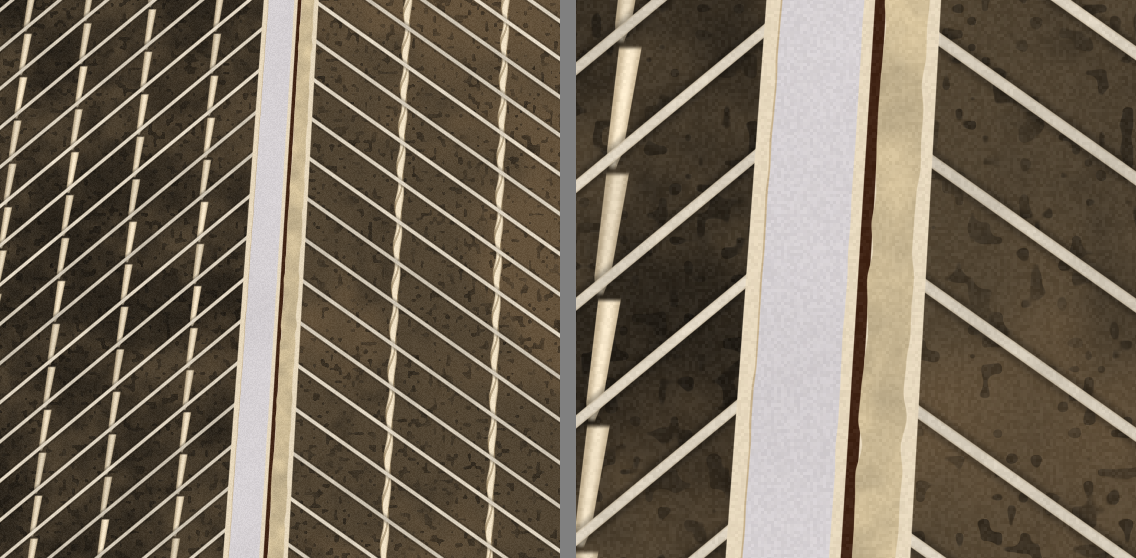
Left: the whole. Right: its middle third, enlarged.
Write a WebGL 2 fragment shader that draws this pattern.

```glsl
#version 300 es
precision highp float;

#define LEFT_SLOPE 0.83
#define RIGHT_SLOPE 0.71
#define LEFT_PITCH 0.0703
#define LEFT_BAR 0.0031
#define RIGHT_BAR 0.0035
#define ROD_HALF 0.0068
#define LEFT_RODS 4
#define RIGHT_RODS 2
#define STAIN 0.9
#define GRAIN 0.05

uniform vec2 u_resolution;
out vec4 outColor;

const vec3 SOOT = vec3(0.17, 0.145, 0.11);
const vec3 EARTH = vec3(0.32, 0.27, 0.20);
const vec3 RUST = vec3(0.43, 0.35, 0.25);
const vec3 STEEL = vec3(0.86, 0.82, 0.75);
const vec3 CREAM = vec3(0.95, 0.89, 0.78);
const vec3 TAN = vec3(0.60, 0.52, 0.39);
const vec3 LILAC = vec3(0.835, 0.815, 0.825);
const vec3 SAND = vec3(0.78, 0.71, 0.57);
const vec3 GAP = vec3(0.25, 0.14, 0.08);

float hash(vec2 p) {
  vec3 q = fract(vec3(p.xyx) * 0.1031);
  q += dot(q, q.yzx + 33.33);
  return fract((q.x + q.y) * q.z);
}

float noise(vec2 p) {
  vec2 i = floor(p), f = fract(p);
  f = f * f * (3.0 - 2.0 * f);
  return mix(mix(hash(i), hash(i + vec2(1, 0)), f.x),
             mix(hash(i + vec2(0, 1)), hash(i + vec2(1, 1)), f.x), f.y);
}

float fbm(vec2 p) {
  float sum = 0.0, amp = 0.5;
  for (int i = 0; i < 4; i++) {
    sum += amp * noise(p);
    p = p * 2.03 + 17.0;
    amp *= 0.5;
  }
  return sum / 0.9375;
}

// Coverage of a signed distance, negative inside
float fill(float d, float px) { return 1.0 - smoothstep(-px, px, d); }

// Bar counts, growing downward; whole numbers are bar centres
float leftCount(vec2 p) { return (p.y + LEFT_SLOPE * p.x - 0.7214) / LEFT_PITCH; }
float rightStart(vec2 p) { return (p.y - RIGHT_SLOPE * p.x + 0.404) / 1.039 - 0.0065; }
float rightCount(float s) { return s * (14.77 - 1.41 * s); }
float toWhole(float n) { return abs(fract(n + 0.5) - 0.5); }

void main() {
  vec2 p = gl_FragCoord.xy / u_resolution;
  p.y = 1.0 - p.y;
  float px = 0.8 / min(u_resolution.x, u_resolution.y);

  // Edges of the central beam
  float beamL = 0.471 - 0.073 * p.y;
  float beamR = 0.569 - 0.055 * p.y;
  bool isLeft = p.x < 0.5 * (beamL + beamR);

  // Weathered ground behind the grille
  float cloud = fbm(p * 9.0);
  float fine = fbm(p * 42.0 + 5.0);
  float tone = 0.75 * cloud + 0.35 * fine + (isLeft ? -0.18 : 0.18 + 0.5 * (p.x - 0.7));
  vec3 col = mix(SOOT, EARTH, smoothstep(0.15, 0.75, tone));
  float stain = smoothstep(0.5, 0.8, fbm(p * 5.0 + 31.0) + 0.35 * (p.x - 0.6));
  col = mix(col, RUST, STAIN * stain * (isLeft ? 0.35 : 0.75));
  col *= 1.0 - 0.5 * smoothstep(0.70, 0.78, noise(p * 130.0)) * fine;

  float bar, barHalf, count;
  if (isLeft) {
    // Tapered rod pieces, one per bar interval
    for (int i = 0; i < LEFT_RODS; i++) {
      float k = float(i);
      float x = beamL - (0.0794 + 0.1237 * k - 0.0038 * k * k) * (1.0 + 0.1 * p.y);
      float n = leftCount(vec2(x, p.y)) - 0.14;
      float g = fract(n), vary = hash(vec2(floor(n) + 40.0, k));
      float across = p.x - x - 0.005 * (0.5 - g) - 0.002 * (vary - 0.5);
      float wide = ROD_HALF * (1.0 - 0.35 * g - 0.35 * smoothstep(0.82, 1.0, g));
      float ends = smoothstep(0.0, 0.05, g) * (1.0 - smoothstep(0.95, 1.0, g));
      vec3 tint = mix(CREAM, TAN, 0.55 * smoothstep(0.1, 1.0, abs(across / wide - 0.1)));
      tint *= 0.92 + 0.12 * vary - 0.22 * smoothstep(0.75, 1.0, g);
      col = mix(col, tint, fill(abs(across) - wide, px) * ends);
    }
    count = leftCount(p);
    bar = toWhole(count) * LEFT_PITCH / length(vec2(1.0, LEFT_SLOPE));
    barHalf = LEFT_BAR;
  } else {
    // Continuous twisted rods
    for (int i = 0; i < RIGHT_RODS; i++) {
      float k = float(i);
      float x = beamR + (0.160 + 0.1745 * k) * (1.0 + 0.073 * p.y);
      float turn = 6.28319 * rightCount(rightStart(vec2(x, p.y)));
      float across = p.x - x - 0.0015 * sin(turn + 0.6);
      float wide = ROD_HALF * (0.88 - 0.18 * cos(turn));
      float groove = smoothstep(0.45, 1.0, sin(turn + 2.6 * across / wide));
      float rim = smoothstep(0.45, 1.0, abs(across) / wide);
      vec3 tint = mix(CREAM, TAN, clamp(0.6 * groove + 0.5 * rim, 0.0, 0.9));
      col = mix(col, tint, fill(abs(across) - wide, px));
    }
    float s = rightStart(p);
    count = rightCount(s);
    bar = toWhole(count) / ((14.77 - 2.82 * s) * 1.039 / 1.039 / 1.039 * length(vec2(1.0, RIGHT_SLOPE)));
    barHalf = RIGHT_BAR;
  }

  // Slanted bars with a soft shadow and worn faces
  col *= 1.0 - 0.25 * (1.0 - smoothstep(barHalf, barHalf * 2.6, bar));
  float wear = 0.88 + 0.10 * hash(vec2(floor(count + 0.5) + 60.0, 3.0)) + 0.12 * (fine - 0.5);
  vec3 face = mix(STEEL, TAN, 0.4 * smoothstep(0.5, 1.1, bar / barHalf)) * wear * 1.06;
  col = mix(col, face, fill(bar - barHalf, px));

  // Beam: bright lip, flat face, thin lip, dark gap, sandy strip, bright lip
  float beamWidth = beamR - beamL;
  float b = (p.x - beamL) / beamWidth;
  float bpx = px / beamWidth;
  float chip = 0.03 * (noise(vec2(b * 3.0, p.y * 60.0)) - 0.5);
  vec3 beam = CREAM * 0.95;
  beam = mix(beam, TAN * 1.2, 0.7 * fill(abs(b - 0.088 - 0.4 * chip) - 0.008, bpx));
  beam = mix(beam, LILAC + 0.05 * (cloud - 0.5), fill(abs(b - 0.325) - 0.235 + 0.3 * chip, bpx));
  beam = mix(beam, GAP, fill(abs(b - 0.655) - 0.032, bpx));
  beam = mix(beam, SAND * (0.87 + 0.28 * fine), fill(abs(b - 0.805) - 0.118 + chip, bpx));
  col = mix(col, beam, fill(abs(b - 0.5) - 0.5, bpx));

  col += GRAIN * (hash(floor(p * 512.0)) - 0.5);
  outColor = vec4(clamp(col, 0.0, 1.0), 1.0);
}
```
